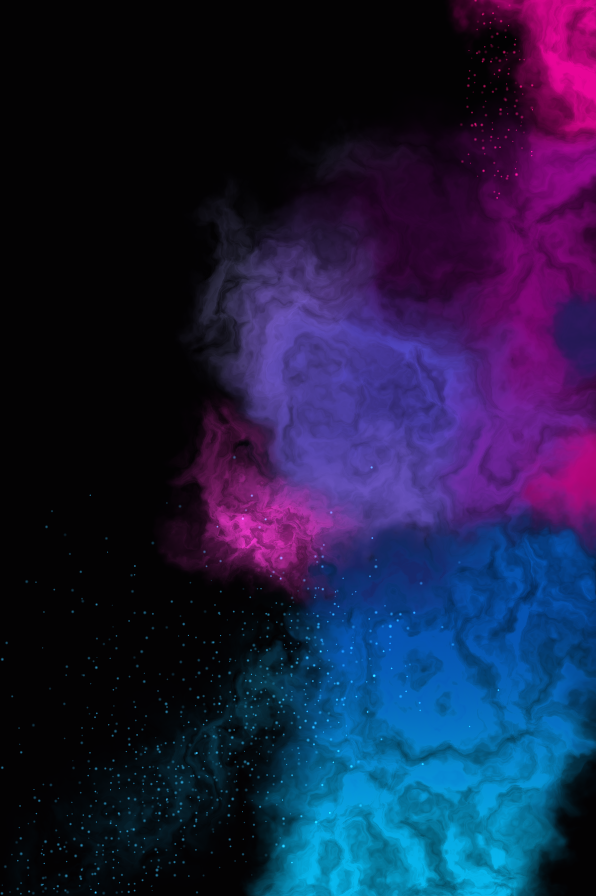
Write a Shadertoy shader that draws this background.

```glsl
// Coloured powder clouds drifting on black: pink, violet and a cyan plume.
// Soft ellipses are bent by gradient noise and blended back to front;
// hashed grids scatter the fine grains of dust around them.

// Space: x runs 0..1 across the canvas, y runs 0..1.5 upward.
const float WARP_COARSE = 0.11;
const float WARP_FINE = 0.035;
const float TEXTURE_GAIN = 0.85;
const vec3 NIGHT = vec3(0.010, 0.006, 0.012);
const vec3 SMOKE = vec3(0.25, 0.24, 0.38);
const vec3 PLUM = vec3(0.23, 0.02, 0.25);
const vec3 LAVENDER = vec3(0.43, 0.33, 0.73);
const vec3 INDIGO = vec3(0.31, 0.27, 0.75);
const vec3 ORCHID = vec3(0.46, 0.15, 0.65);
const vec3 MAGENTA = vec3(0.47, 0.02, 0.44);
const vec3 HOT_PINK = vec3(0.90, 0.02, 0.59);
const vec3 ROSE = vec3(0.75, 0.17, 0.64);
const vec3 DUSK = vec3(0.10, 0.12, 0.36);
const vec3 AZURE = vec3(0.02, 0.29, 0.62);
const vec3 CYAN = vec3(0.02, 0.64, 0.83);
const vec3 TEAL = vec3(0.03, 0.28, 0.38);
const vec2 TAIL_START = vec2(0.53, 0.41);
const vec2 TAIL_END = vec2(0.10, 0.0);

// Three random values in 0..1 for an integer cell
vec3 hash3(vec2 cell) {
    uvec3 v = uvec3(ivec3(ivec2(cell), 17) + 4096);
    v = v * 1664525u + 1013904223u;
    v.x += v.y * v.z; v.y += v.z * v.x; v.z += v.x * v.y;
    v ^= v >> 16u;
    v.x += v.y * v.z; v.y += v.z * v.x; v.z += v.x * v.y;
    return vec3(v >> 8u) / 16777216.0;
}

float corner(vec2 cell, vec2 offset) {
    float a = 6.28318 * hash3(cell).x;
    return dot(vec2(cos(a), sin(a)), offset);
}

float gradientNoise(vec2 p) {
    vec2 i = floor(p), f = p - i, e = vec2(1, 0);
    vec2 u = f * f * f * (f * (f * 6.0 - 15.0) + 10.0);
    return mix(mix(corner(i, f), corner(i + e, f - e), u.x),
               mix(corner(i + e.yx, f - e.yx), corner(i + 1.0, f - 1.0), u.x), u.y);
}

float fbm(vec2 p) {
    float sum = 0.0, amp = 0.6;
    for (int i = 0; i < 5; i++) {
        sum += amp * gradientNoise(p);
        p = mat2(1.6, 1.2, -1.2, 1.6) * p + 7.3;
        amp *= 0.52;
    }
    return sum;
}

float puff(vec2 p, vec2 centre, vec2 radius) {
    return 1.0 - smoothstep(0.35, 1.25, length((p - centre) / radius));
}

float tailDistance(vec2 p) {
    vec2 a = p - TAIL_START, b = TAIL_END - TAIL_START;
    return length(a - b * clamp(dot(a, b) / dot(b, b), 0.0, 1.0));
}

// Dust grains on three grids; density is read at each grain's own place
vec3 dust(vec2 p) {
    vec3 light = vec3(0);
    for (int k = 0; k < 3; k++) {
        float size = 0.013 + 0.008 * float(k);
        vec2 cell = floor(p / size);
        vec3 rnd = hash3(cell + 311.0 * float(k)), pick = hash3(cell + 97.0 + 173.0 * float(k));
        vec2 at = (cell + 0.25 + 0.5 * rnd.xy) * size;
        float d = tailDistance(at) / 0.12;
        float blue = 0.50 * exp(-d * d) + 0.10 * puff(at, vec2(0.32, 0.36), vec2(0.32, 0.33));
        float pink = 0.55 * puff(at, vec2(0.83, 1.34), vec2(0.065, 0.19));
        float grain = 1.0 - smoothstep(0.0, 0.0018 + 0.0022 * rnd.z, length(p - at));
        vec3 tint = pink > blue ? vec3(0.75, 0.06, 0.36) : vec3(0.14, 0.50, 0.65);
        light += tint * grain * step(pick.x, max(blue, pink)) * (0.25 + 0.75 * pick.y);
    }
    return light;
}

void mainImage(out vec4 fragColor, in vec2 fragCoord) {
    vec2 p = fragCoord / iResolution.xy * vec2(1.0, 1.5);
    vec2 bend = vec2(fbm(p * 5.0), fbm(p * 5.0 + 31.0));
    vec2 curl = vec2(fbm(p * 17.0 + bend * 2.0), fbm(p * 17.0 + 53.0));
    vec2 q = p + WARP_COARSE * bend + WARP_FINE * curl;
    float grain = fbm(q * 13.0 + 2.0 * bend);
    float body = clamp(0.88 + TEXTURE_GAIN * grain, 0.0, 1.15);
    float wisp = clamp(0.60 + 1.7 * grain, 0.0, 1.0);
    float thread = 1.0 - smoothstep(0.0, 0.3, abs(fbm(q * 11.0 + curl)));
    vec3 col = NIGHT;

    // Faint smoke and plum haze behind
    col = mix(col, SMOKE, 0.30 * wisp * puff(q, vec2(0.61, 1.24), vec2(0.12, 0.06)));
    col = mix(col, PLUM, 0.85 * body * puff(q, vec2(0.73, 1.04), vec2(0.25, 0.25)));
    col = mix(col, SMOKE, 0.75 * wisp * puff(q, vec2(0.41, 1.01), vec2(0.11, 0.16)));

    // Magenta column and the pink cloud in the top corner
    col = mix(col, MAGENTA, 0.95 * body * puff(q, vec2(0.91, 1.00), vec2(0.15, 0.30)));
    col = mix(col, MAGENTA * 1.25, 0.9 * body * puff(q, vec2(0.97, 1.23), vec2(0.08, 0.09)));
    col = mix(col, HOT_PINK * 0.7, body * puff(q, vec2(0.88, 1.49), vec2(0.10, 0.07)));
    col = mix(col, HOT_PINK, min(body, 1.0) * puff(q, vec2(0.97, 1.42), vec2(0.12, 0.15)));
    col = mix(col, DUSK, 0.75 * puff(q, vec2(0.98, 0.94), vec2(0.07, 0.07)));

    // Violet heart
    col = mix(col, LAVENDER, 0.88 * body * puff(q, vec2(0.52, 0.91), vec2(0.12, 0.23)));
    col = mix(col, INDIGO, 0.90 * body * puff(q, vec2(0.67, 0.78), vec2(0.22, 0.24)));
    col = mix(col, ORCHID, 0.85 * body * puff(q, vec2(0.88, 0.74), vec2(0.16, 0.17)));
    col = mix(col, HOT_PINK * 0.85, 0.85 * puff(q, vec2(0.98, 0.68), vec2(0.09, 0.10)));
    col = mix(col, LAVENDER, 0.65 * body * puff(q, vec2(0.61, 0.68), vec2(0.18, 0.12)));

    // Cyan plume, widening downward, with its teal tail
    float left = smoothstep(-0.04, 0.07, q.x - mix(0.44, 0.53, q.y / 0.55));
    float right = 1.0 - smoothstep(-0.06, 0.05, q.x - mix(0.91, 1.02, smoothstep(0.0, 0.35, q.y)));
    float top = 1.0 - smoothstep(0.50, 0.62, q.y - 0.05 * smoothstep(0.6, 0.9, q.x));
    vec3 plume = mix(CYAN, AZURE, smoothstep(0.02, 0.50, p.y + 0.12 * grain));
    float tail = tailDistance(q) / 0.065;
    col += TEAL * wisp * exp(-tail * tail) * smoothstep(-0.15, 0.35, p.y) * 0.8;
    col = mix(col, plume * (0.85 + 0.25 * body), min(body, 1.0) * left * right * top);
    col = mix(col, DUSK, 0.80 * wisp * puff(q, vec2(0.65, 0.535), vec2(0.15, 0.09)));

    // Rose curl at the left
    col = mix(col, ROSE * 0.55, 0.85 * wisp * puff(q, vec2(0.38, 0.72), vec2(0.10, 0.11)));
    col = mix(col, ROSE * (0.72 + 0.4 * thread), body * puff(q, vec2(0.45, 0.61), vec2(0.14, 0.105)));

    fragColor = vec4(clamp(col + dust(p), 0.0, 1.0), 1.0);
}
```
